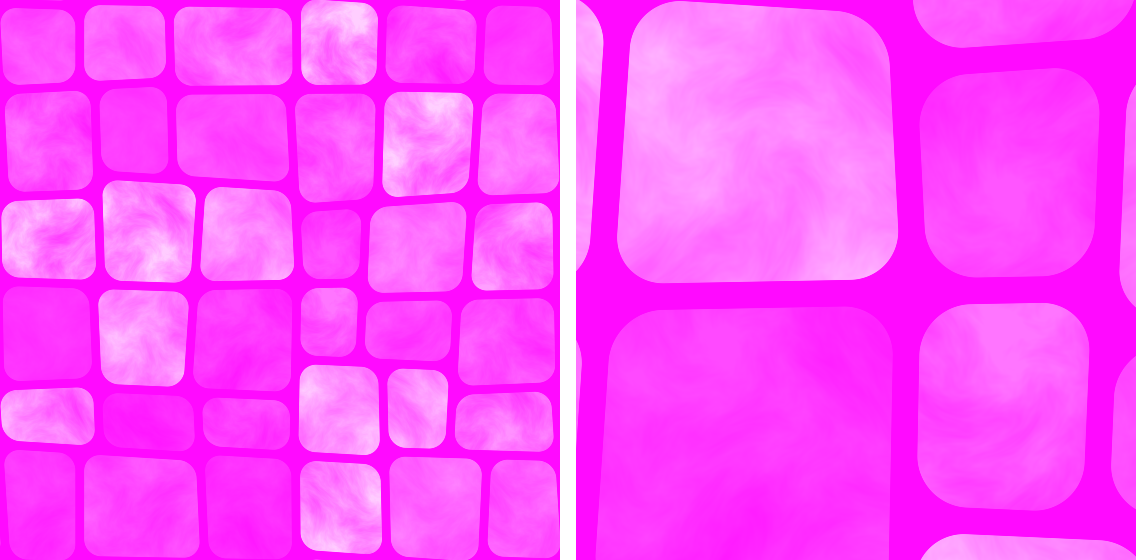
Left, the full canvas; right, a detail of the centre.
Write a Shadertoy shader that draws this pattern.

```glsl
// Uneven rounded paving stones, six by six, in pinks on magenta mortar.
// Grid corners alternately carry an upright or a level wall, shifted and
// tilted by a hash; four walls bound each stone, tinted by warped sine clouds.

#define TILES 6.0            // stones across and down
#define WALL_SHIFT 0.20      // largest wall offset, in cells
#define BORDER_CALM 0.2      // share of the offset kept on the outer border
#define WALL_TILT 0.07       // largest wall slope
#define MORTAR 0.095         // gap between stones, in cells
#define CORNER 0.18          // corner radius, in cells
#define CLOUD_SCALE 4.2      // frequency of the widest clouds
#define CLOUD_CONTRAST 0.42  // mean cloud strength
#define TINT_MIN 0.20        // faintest stone
#define MORTAR_COLOR vec3(1.0, 0.04, 1.0)
#define STONE_COLOR vec3(1.0, 0.76, 1.0)

// Three random values per lattice point, periodic over the canvas
vec3 hash3(vec2 cell, float seed) {
    vec3 q = fract((mod(cell, TILES).xyx + seed) * vec3(0.1031, 0.1030, 0.0973));
    q += dot(q, q.yxz + 33.33);
    return fract((q.xxy + q.yzz) * q.zyx);
}

// Signed offset of p from the wall through a corner; axis 0 upright, 1 level
float wall(vec2 p, vec2 corner, int axis) {
    vec2 h = hash3(corner, 7.3).xy * 2.0 - 1.0;
    float border = mod(corner[axis], TILES) < 0.5 ? BORDER_CALM : 1.0;
    vec2 d = p - corner;
    return d[axis] - WALL_SHIFT * border * h.x - WALL_TILT * h.y * d[1 - axis];
}

// Signed distance to one rounded stone
float stone(vec2 p, vec2 cell) {
    // Corners with an odd index sum hold upright walls, even ones level walls
    float odd = mod(cell.x + cell.y, 2.0);
    float left = wall(p, cell + vec2(0.0, 1.0 - odd), 0);
    float right = wall(p, cell + vec2(1.0, odd), 0);
    float bottom = wall(p, cell + vec2(odd, 0.0), 1);
    float top = wall(p, cell + vec2(1.0 - odd, 1.0), 1);
    vec2 d = vec2(max(-left, right), max(-bottom, top)) + 0.5 * MORTAR + CORNER;
    return length(max(d, 0.0)) + min(max(d.x, d.y), 0.0) - CORNER;
}

// Layered, gently warped sines, roughly -1 to 1
float clouds(vec2 p) {
    float sum = 0.0, amp = 0.5;
    for (int i = 0; i < 6; i++) {
        p += 0.45 * sin(p.yx + vec2(1.7, 4.1));
        sum += amp * sin(p.x) * sin(p.y);
        p = mat2(1.6, 1.2, -1.2, 1.6) * p + 2.3;
        amp *= 0.58;
    }
    return sum;
}

void mainImage(out vec4 fragColor, in vec2 fragCoord) {
    vec2 p = fragCoord / iResolution.y * TILES;
    float pixel = TILES / iResolution.y;

    // Nearest stone among the neighbouring cells
    float dist = 1e3;
    vec2 id = vec2(0.0);
    for (int y = -1; y <= 1; y++) {
        for (int x = -1; x <= 1; x++) {
            vec2 cell = floor(p) + vec2(x, y);
            float d = stone(p, cell);
            if (d < dist) { dist = d; id = cell; }
        }
    }

    // Tint and clouds of that stone
    vec3 h = hash3(id, 41.7);
    float contrast = CLOUD_CONTRAST * mix(0.6, 1.4, h.y);
    float cloud = 0.75 + contrast * clouds((p - id) * CLOUD_SCALE + 40.0 * h.yz);
    float tint = mix(TINT_MIN, 1.0, h.x) * clamp(cloud, 0.25, 1.1);

    float cover = smoothstep(0.5 * pixel, -0.5 * pixel, dist);
    fragColor = vec4(mix(MORTAR_COLOR, STONE_COLOR, tint * cover), 1.0);
}
```
